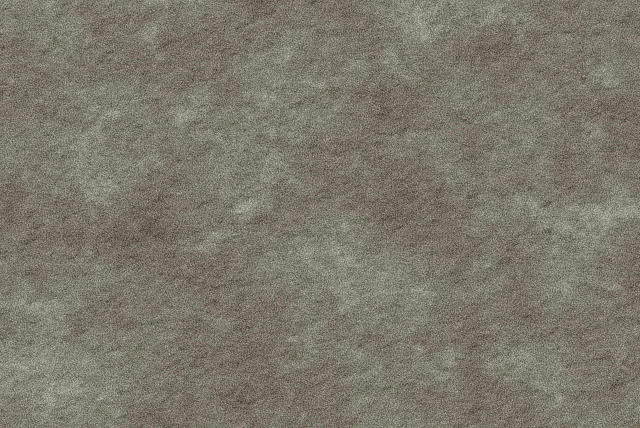
A Shadertoy shader for this texture:

```glsl
// Weathered grey-olive stone with broken pale patches, small pits and crisp coloured grain.

const vec3 STONE = vec3(0.498, 0.479, 0.431);
const vec3 PALE_TINT = vec3(1.00, 1.02, 1.05);
const vec3 RED_GREEN = vec3(1.00, -0.65, 0.25);
const vec3 BLUE_YELLOW = vec3(-0.20, 0.05, 1.00);

// Random unit vector for a lattice point
vec2 gradientAt(vec2 cell, float seed) {
    vec3 h = fract(vec3(cell.xyx + seed) * vec3(0.1031, 0.1030, 0.0973));
    h += dot(h, h.yzx + 33.33);
    float angle = 6.28319 * fract((h.x + h.y) * h.z);
    return vec2(cos(angle), sin(angle));
}

float gradientNoise(vec2 p, float seed) {
    vec2 cell = floor(p);
    vec2 f = p - cell;
    vec2 u = f * f * f * (f * (f * 6.0 - 15.0) + 10.0);
    vec2 e = vec2(0.0, 1.0);
    float a = dot(gradientAt(cell, seed), f);
    float b = dot(gradientAt(cell + e.yx, seed), f - e.yx);
    float c = dot(gradientAt(cell + e.xy, seed), f - e.xy);
    float d = dot(gradientAt(cell + e.yy, seed), f - e.yy);
    return mix(mix(a, b, u.x), mix(c, d, u.x), u.y);
}

mat2 rotation(float angle) {
    float c = cos(angle), s = sin(angle);
    return mat2(c, s, -s, c);
}

// Sum of octaves, each one turned to hide the lattice
float fbm(vec2 p, int octaves, float gain, float seed) {
    float sum = 0.0;
    float amplitude = 1.0;
    mat2 turn = rotation(0.65);
    for (int i = 0; i < octaves; i++) {
        sum += amplitude * gradientNoise(p, seed + float(i) * 7.3);
        p = turn * p * 2.03 + 11.7;
        amplitude *= gain;
    }
    return sum;
}

// Rough surface, slightly stretched along a gently rising diagonal
float surfaceHeight(vec2 p, float seed) {
    return fbm(rotation(-0.25) * p * vec2(18.0, 25.0), 4, 0.75, seed);
}

// Light from the upper left, as a height difference
float reliefLight(vec2 p, vec2 toLight, float seed) {
    return surfaceHeight(p, seed) - surfaceHeight(p + toLight, seed);
}

// Grain with the given number of cells along the canvas height
float grain(vec2 p, float scale, float angle, float seed) {
    return gradientNoise(rotation(angle) * p * scale, seed);
}

void mainImage(out vec4 fragColor, in vec2 fragCoord) {
    vec2 p = fragCoord / iResolution.y;

    // Broad stains, broken pale patches and small mottling
    float stain = fbm(p * vec2(2.8, 3.2) + 3.1, 6, 0.72, 17.0);
    float lichen = fbm(p * vec2(7.0, 9.0) + 8.0, 6, 0.80, 41.0);
    float patches = smoothstep(0.25, 0.95, lichen + 0.4 * stain);
    float mottle = fbm(p * vec2(24.0, 30.0), 4, 0.9, 57.0);

    // Small ridges and the dark pits beneath them
    float relief = reliefLight(p, vec2(-0.003, 0.006), 63.0);
    float pit = smoothstep(0.35, 0.80, -relief);

    // Fine grain with sparse bright crystals
    float fine = grain(p, 335.0, 0.5, 5.0) + 0.75 * grain(p, 275.0, 1.1, 29.0);
    float crystal = smoothstep(0.42, 0.60, grain(p, 190.0, 0.9, 83.0));

    float tone = 0.068 * stain + 0.070 * patches - 0.012;
    tone += 0.042 * mottle + 0.055 * relief - 0.05 * pit;
    tone += 0.215 * fine + 0.10 * crystal;

    // Red and green specks gather in the darker stains
    float darkness = 1.0 - smoothstep(-0.5, 0.4, stain + 0.3 * lichen);
    float speckle = mix(0.035, 0.110, darkness);
    float redGreen = speckle * grain(p, 310.0, 0.8, 101.0) + 0.010 * (darkness - 0.5);
    float blueYellow = 0.06 * grain(p, 320.0, 0.3, 131.0);

    vec3 colour = STONE + tone * PALE_TINT;
    colour += redGreen * RED_GREEN + blueYellow * BLUE_YELLOW;
    fragColor = vec4(clamp(colour, 0.0, 1.0), 1.0);
}
```
